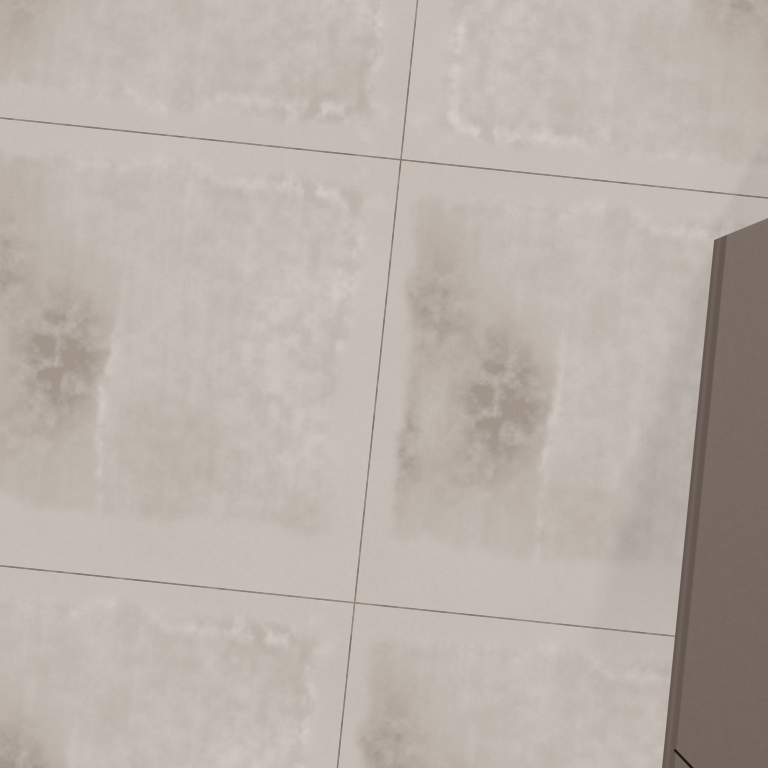
Write a three.js fragment shader that draws this texture.

```glsl
varying vec2 vUv;

const float TILE_SIZE = 0.58;
const float TILT = 0.104;
const vec2 TILE_CORNER = vec2(0.522, 0.792);

const vec3 STAIN = vec3(0.63, 0.585, 0.545);
const vec3 CHALK = vec3(0.825, 0.797, 0.775);
const vec3 GROUT = vec3(0.47, 0.42, 0.38);
const vec3 PANEL = vec3(0.47, 0.42, 0.39);
const vec3 PANEL_EDGE = vec3(0.39, 0.34, 0.31);
const vec3 GAP = vec3(0.12, 0.10, 0.09);

float hash(vec2 p) {
  return fract(sin(dot(p, vec2(127.1, 311.7))) * 43758.5453);
}

float noise(vec2 p) {
  vec2 i = floor(p), f = fract(p);
  f = f * f * (3.0 - 2.0 * f);
  return mix(mix(hash(i), hash(i + vec2(1.0, 0.0)), f.x),
             mix(hash(i + vec2(0.0, 1.0)), hash(i + vec2(1.0)), f.x), f.y);
}

float fbm(vec2 p) {
  float sum = 0.0, amp = 0.52;
  for (int i = 0; i < 5; i++) {
    sum += amp * noise(p);
    p = p * 2.03 + 17.3;
    amp *= 0.5;
  }
  return sum;
}

float softBox(vec2 p, vec2 lo, vec2 hi, float soft) {
  vec2 s = smoothstep(lo - soft, lo + soft, p) * (1.0 - smoothstep(hi - soft, hi + soft, p));
  return s.x * s.y;
}

float bump(vec2 p, vec2 center, vec2 radius) {
  vec2 d = (p - center) / radius;
  return exp(-dot(d, d));
}

// Signed distance to the line a-b, positive on its right
float side(vec2 p, vec2 a, vec2 b) {
  vec2 d = normalize(b - a);
  return dot(p - a, vec2(d.y, -d.x));
}

float segment(vec2 p, vec2 a, vec2 b) {
  vec2 d = b - a;
  return length(p - a - d * clamp(dot(p - a, d) / dot(d, d), 0.0, 1.0));
}

float fill(float d, float soft) {
  return smoothstep(-soft, soft, d);
}

// Wear of one tile, from 0 stained to 1 chalky
float tileTone(vec2 p, float seed) {
  vec2 warp = vec2(fbm(p * 9.0 + seed), fbm(p * 9.0 + seed + 40.0)) - 0.5;
  vec2 w = p + warp * 0.07;
  float cloud = fbm(p * 5.0 + seed) - 0.5;
  float speck = fbm(p * 38.0 + seed) - 0.5;
  float brush = fbm(p * vec2(55.0, 6.0) + seed) - 0.5;
  float worn = softBox(w, vec2(0.055, 0.15), vec2(0.92, 0.93), 0.02);

  float tone = 0.72 + cloud * 0.12;
  tone += worn * (-0.09 + cloud * 0.3 + speck * 0.2 + brush * 0.12);

  // Stains on the left half
  float stain = 0.75 * bump(w, vec2(0.29, 0.49), vec2(0.10, 0.13))
              + 0.50 * bump(w, vec2(0.12, 0.69), vec2(0.08, 0.13))
              + 0.55 * bump(w, vec2(0.06, 0.38), vec2(0.05, 0.14))
              + 0.25 * bump(w, vec2(0.23, 0.32), vec2(0.16, 0.14));
  stain *= 1.0 - smoothstep(0.385, 0.405, w.x);
  tone -= worn * stain * clamp(0.75 + speck * 2.2 + cloud, 0.0, 1.3);

  // Chalky strokes: inner streak, right rim, top rim, pale patch
  float flake = clamp(0.55 + speck * 3.0 + brush, 0.0, 1.2);
  float chalk = 0.17 * bump(w, vec2(0.40, 0.36), vec2(0.012, 0.22))
              + 0.23 * bump(w, vec2(0.91, 0.72), vec2(0.018, 0.26))
              + 0.24 * bump(w, vec2(0.78, 0.91), vec2(0.18, 0.025))
              + 0.13 * bump(w, vec2(0.35, 0.93), vec2(0.20, 0.018))
              + 0.20 * bump(w, vec2(0.13, 0.43), vec2(0.06, 0.10))
              + 0.10 * bump(w, vec2(0.78, 0.55), vec2(0.10, 0.30));
  return tone + chalk * flake;
}

vec3 tiledWall(vec2 uv) {
  vec2 d = uv - TILE_CORNER;
  float c = cos(TILT), s = sin(TILT);
  vec2 q = vec2(c * d.x - s * d.y, s * d.x + c * d.y) / TILE_SIZE;
  vec2 cell = floor(q), local = fract(q);

  // The upper row is turned over
  float upper = step(0.0, cell.y);
  vec2 flip = vec2(upper * step(0.0, cell.x), upper);
  float tone = tileTone(mix(local, 1.0 - local, flip), 3.0 + hash(cell));
  tone += (hash(cell + 7.0) - 0.5) * 0.03 + (noise(uv * 300.0) - 0.5) * 0.06;
  vec3 color = mix(STAIN, CHALK, clamp(tone, 0.0, 1.0));

  vec2 gap = min(local, 1.0 - local) * TILE_SIZE;
  float joint = 1.0 - smoothstep(0.0003, 0.0018, min(gap.x, gap.y));
  return mix(color, GROUT, joint * (0.55 + 0.4 * noise(uv * 90.0)));
}

// Soft shade cast beside and above the cabinet
float shade(vec2 uv) {
  float beside = fill(side(uv, vec2(0.79, 0.25), vec2(0.915, 0.68)), 0.022);
  beside *= smoothstep(0.02, 0.36, uv.y) * (1.0 - smoothstep(0.64, 0.69, uv.y));
  float above = fill(side(uv, vec2(0.94, 0.72), vec2(1.0, 0.83)), 0.008);
  return 1.0 - 0.075 * beside - 0.05 * above * step(0.69, uv.y);
}

vec3 addCabinet(vec3 color, vec2 uv) {
  float left = side(uv, vec2(0.862, 0.0), vec2(0.930, 0.6875));
  float top = side(uv, vec2(0.930, 0.6875), vec2(1.0, 0.716));
  vec3 face = PANEL * (0.95 + 0.10 * uv.y + 0.03 * (noise(uv * 260.0) - 0.5));
  vec3 edge = mix(PANEL_EDGE, PANEL, 0.55 * bump(vec2(left, 0.0), vec2(0.006, 0.0), vec2(0.003)));
  vec3 cabinet = mix(edge, face, fill(left - 0.016, 0.0015));
  float foot = segment(uv, vec2(0.879, 0.023), vec2(0.903, -0.002));
  cabinet = mix(cabinet, GAP, 1.0 - smoothstep(0.0008, 0.0025, foot));
  return mix(color, cabinet, fill(left, 0.001) * fill(top, 0.001));
}

void main() {
  vec3 color = tiledWall(vUv) * shade(vUv);
  gl_FragColor = vec4(addCabinet(color, vUv), 1.0);
}
```
